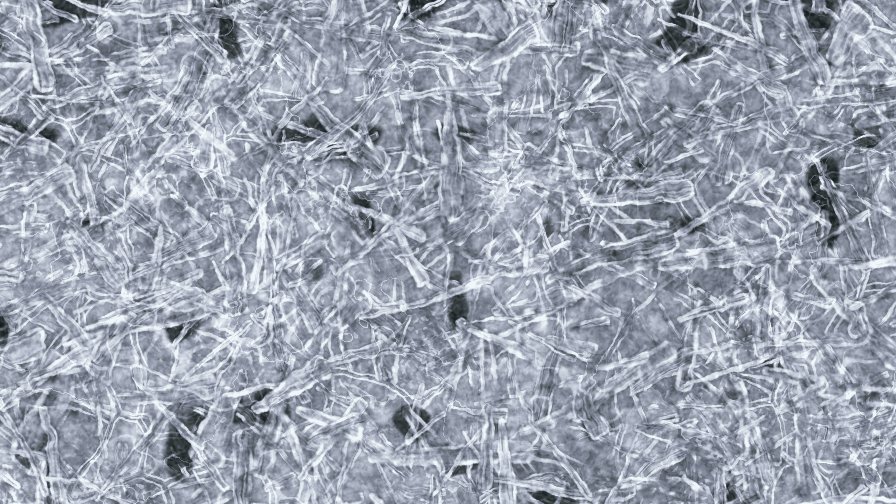
This texture is drawn by a Shadertoy shader. Its source:

```glsl
float hash(vec2 p) {
    vec3 q = fract(p.xyx * 0.1031);
    q += dot(q, q.yzx + 33.33);
    return fract((q.x + q.y) * q.z);
}

vec2 hash2(vec2 p) {
    return vec2(hash(p), hash(p + 41.7));
}

float noise(vec2 p) {
    vec2 cell = floor(p), f = fract(p);
    f = f * f * (3.0 - 2.0 * f);
    float low = mix(hash(cell), hash(cell + vec2(1, 0)), f.x);
    float high = mix(hash(cell + vec2(0, 1)), hash(cell + 1.0), f.x);
    return mix(low, high, f.y);
}

float fbm(vec2 p) {
    float sum = 0.0, gain = 0.5;
    for (int i = 0; i < 5; i++) {
        sum += gain * noise(p);
        p = mat2(1.6, 1.2, -1.2, 1.6) * p + 9.3;
        gain *= 0.5;
    }
    return sum;
}

// Soft line where value crosses zero
float line(float value, float width) {
    return 1.0 - smoothstep(width * 0.3, width, abs(value));
}

// Plate border distance in x, random plate shade in y
vec2 plates(vec2 p) {
    vec2 id = floor(p);
    float nearest = 9.0, second = 9.0, shade = 0.0;
    for (int y = -1; y <= 1; y++)
    for (int x = -1; x <= 1; x++) {
        vec2 cell = id + vec2(x, y);
        float d = length(cell + hash2(cell) - p);
        if (d < nearest) {
            second = nearest;
            nearest = d;
            shade = hash(cell + 5.9);
        } else second = min(second, d);
    }
    return vec2(second - nearest, shade);
}

// Lays translucent streaked blades over the ice tone
float addBlades(float ice, vec2 p, float cells, float seed, float breadth, float crackle, float pixel) {
    vec2 grid = p * cells, id = floor(grid);
    float aa = pixel * cells;
    for (int y = -2; y <= 2; y++)
    for (int x = -2; x <= 2; x++) {
        vec2 cell = id + vec2(x, y), key = cell + seed;
        vec2 size = hash2(key + 3.37), look = hash2(key + 8.61);
        float angle = 3.14159 * hash(key + 12.43) + 2.0 * noise(cell * 0.4);
        vec2 axis = vec2(cos(angle), sin(angle));
        vec2 offset = grid - cell - hash2(key);
        vec2 q = vec2(dot(offset, axis), dot(offset, vec2(-axis.y, axis.x)));

        float halfLength = mix(0.35, 1.3, size.x);
        float halfWidth = mix(0.06, 0.32, size.y * size.y) * breadth;
        halfWidth *= mix(1.0, 0.35, clamp(q.x / halfLength * 0.5 + 0.5, 0.0, 1.0));
        float corner = halfWidth * 0.7;
        vec2 box = abs(q) - vec2(halfLength, halfWidth) + corner;
        float d = length(max(box, 0.0)) + min(max(box.x, box.y), 0.0) - corner;
        if (d > 0.09) continue;

        float streak = noise(vec2(q.x * 2.5, q.y * 38.0) + look * 50.0);
        float broken = noise(vec2(q.x * 6.0, q.y * 9.0) + look * 90.0);
        float rim = line(d + 0.02, 0.03 + aa) * smoothstep(0.35, 0.8, broken * 0.7 + crackle * 0.5);
        float tone = 0.4 + 0.42 * streak + 0.22 * (look.x - 0.5) + 0.4 * rim;
        tone += 0.5 * (crackle - 0.48);
        float cover = (1.0 - smoothstep(-aa, aa, d)) * mix(0.25, 0.85, look.y);
        ice *= 1.0 - 0.14 * (1.0 - smoothstep(0.0, 0.07, max(d, 0.0)));
        ice = mix(ice, tone, max(cover, rim * 0.7));
    }
    return ice;
}

// Neutral darks and whites with blue-grey middle tones
vec3 iceColor(float tone) {
    float blue = smoothstep(0.28, 0.5, tone) * (1.0 - smoothstep(0.72, 1.0, tone));
    return clamp(vec3(tone - 0.028, tone, tone + 0.01 + 0.05 * blue), 0.0, 1.0);
}

void mainImage(out vec4 fragColor, in vec2 fragCoord) {
    float pixel = 1.0 / iResolution.y;
    vec2 p = fragCoord * pixel;
    vec2 bend = vec2(noise(p * 6.0), noise(p * 6.0 + 31.0)) - 0.5;
    vec2 ragged = vec2(fbm(p * 38.0), fbm(p * 38.0 + 17.0)) - 0.5;
    vec2 warped = p + 0.035 * bend + 0.013 * ragged;
    float crackle = fbm(p * 60.0 + 3.0);

    // Clear plates with pale rounded outlines
    vec2 plate = plates(warped * 7.5 + bend * 0.6);
    float tone = 0.4 + 0.16 * plate.y + 0.3 * (fbm(p * 14.0) - 0.3);
    tone += 0.45 * (crackle - 0.48);
    tone += 0.35 * line(plate.x - 0.1, 0.05) * smoothstep(0.2, 0.7, noise(p * 19.0));

    // Small openings of dark water
    float gap = smoothstep(0.76, 0.84, noise(warped * 11.0 + 4.0));
    tone *= 1.0 - 0.65 * gap;

    // Crossing blades, from fine to broad and back
    tone = addBlades(tone, warped + 8.1, 12.0, 137.0, 0.9, crackle, pixel);
    tone = addBlades(tone, warped + 3.7, 6.0, 23.0, 0.8, crackle, pixel);
    tone = addBlades(tone, warped, 9.0, 71.0, 0.9, crackle, pixel);

    // Wandering veins and frost grain
    float vein = line(fbm(warped * 12.0) - 0.48, 0.016);
    float fineVein = line(noise(warped * 24.0 + 11.0) - 0.5, 0.07);
    tone += 0.22 * vein * smoothstep(0.3, 0.7, noise(p * 8.0 + 60.0));
    tone += 0.2 * fineVein * smoothstep(0.45, 0.8, noise(p * 10.0 + 80.0));
    vec2 turned = mat2(0.8, 0.6, -0.6, 0.8) * p + 0.02 * ragged;
    float frost = smoothstep(0.35, 0.7, fbm(p * 6.0 + 20.0));
    tone += 0.2 * frost * smoothstep(0.62, 0.9, noise(turned * 150.0));
    tone += 0.14 * (noise(turned * 200.0 + 7.0) - 0.5);
    tone += 0.14 * (fbm(p * 3.0 + 2.0) - 0.48) + 0.03;

    // Compressed highlights
    tone -= 0.4 * max(tone - 0.8, 0.0);
    fragColor = vec4(iceColor(min(tone, 0.97)), 1.0);
}
```
